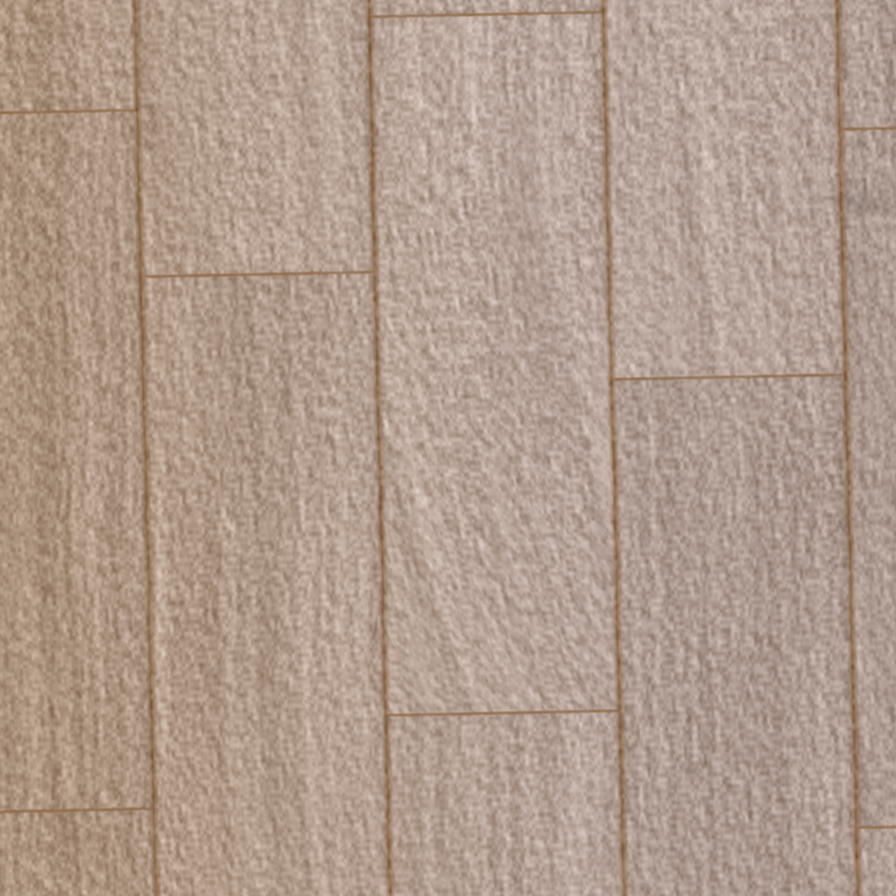
Write a WebGL 2 fragment shader that draws this texture.

```glsl
#version 300 es
precision highp float;
// Pale oak plank floor: slightly tilted columns of long boards with staggered
// end joints. Each board gets its own tone and grain; the grain is fine embossed
// noise over long streaks in bent board coordinates, with soft brown grooves.

uniform vec2 u_resolution;
out vec4 fragColor;

// Layout, in canvas units
const float BOARD_WIDTH = 0.2612;
const float BOARD_LENGTH = 0.780;
const float FIRST_SEAM = 0.1745;
const float COLUMN_TILT = 0.0240;
const float JOINT_TILT = 0.020;
const float SEAM_HALF_WIDTH = 0.0034;
const float JOINT_HALF_WIDTH = 0.0016;

// Per column: joint height, tone of even boards, tone of odd boards, grain bend
const vec4 COLUMNS[5] = vec4[5](
    vec4(0.094, -0.025, -0.020, 0.01),
    vec4(0.688,  0.008,  0.004, 0.03),
    vec4(0.193,  0.018,  0.010, 0.11),
    vec4(0.563,  0.012, -0.020, 0.02),
    vec4(0.057, -0.033, -0.026, 0.03));

// Small dark knots: position and radius
const vec3 KNOTS[3] = vec3[3](
    vec3(0.247, 0.251, 0.006), vec3(0.772, 0.140, 0.007), vec3(0.955, 0.775, 0.024));

// Colours
const vec3 WARM_WOOD = vec3(0.697, 0.601, 0.518);
const vec3 COOL_WOOD = vec3(0.714, 0.638, 0.600);
const vec3 GRAIN_TINT = vec3(0.94, 1.00, 1.06);
const vec3 GROOVE = vec3(0.590, 0.455, 0.325);
const vec3 GROOVE_CORE = vec3(0.485, 0.355, 0.240);
const vec3 JOINT_BROWN = vec3(0.575, 0.425, 0.290);

// Grain strengths
const float FLECK = 0.105;
const float FINE_FLECK = 0.120;
const float RAY = 0.050;
const float STREAK = 0.075;
const float CLOUD = 0.035;

float hash(vec2 p) {
    return fract(sin(dot(p, vec2(127.1, 311.7))) * 43758.5453);
}

float noise(vec2 p) {
    vec2 i = floor(p);
    vec2 f = fract(p);
    f = f * f * (3.0 - 2.0 * f);
    float low = mix(hash(i), hash(i + vec2(1, 0)), f.x);
    float high = mix(hash(i + vec2(0, 1)), hash(i + vec2(1, 1)), f.x);
    return mix(low, high, f.y);
}

// Noise centred on zero
float grainNoise(vec2 p) { return noise(p) - 0.5; }

// Raised flecks with a shaded side, free of broad blotches
float emboss(vec2 p) { return noise(p) - noise(p + vec2(0.9, 0.5)); }

// Soft coverage of a line at a given distance from its axis
float lineMask(float dist, float halfWidth, float soft) {
    return 1.0 - smoothstep(halfWidth - soft, halfWidth + soft, dist);
}

// Brightness change from the grain; along runs from 0 to 1 up the board
float woodGrain(vec2 p, float along, float bend, float seed) {
    float drop = 1.0 - along;
    float sway = 0.010 * grainNoise(vec2(p.y * 5.0, seed))
               + 0.003 * grainNoise(vec2(p.y * 22.0, seed + p.x * 14.0));
    vec2 g = vec2(p.x - bend * drop * drop + sway, p.y) + seed * 0.37;
    float streaks = grainNoise(g * vec2(125.0, 3.5)) + 0.7 * grainNoise(g * vec2(62.0, 1.8));
    float flecks = emboss(g * vec2(190.0, 95.0));
    float fine = grainNoise(g * vec2(310.0, 230.0) + 31.0);
    // Slanted rays cross the main grain in short dashes
    float rays = grainNoise(vec2(g.x * 70.0 + g.y * 50.0, g.y * 150.0 - g.x * 100.0));
    float clouds = grainNoise(g * vec2(9.0, 3.0));
    float roughness = 0.85 + 0.3 * noise(g * vec2(12.0, 4.0) + 7.0);
    return roughness * (FLECK * flecks + FINE_FLECK * fine + RAY * rays)
         + STREAK * streaks + CLOUD * clouds;
}

void main() {
    vec2 uv = gl_FragCoord.xy / u_resolution;
    float pixel = 1.0 / min(u_resolution.x, u_resolution.y);

    // Tilted floor coordinates and board lookup
    float wobble = 0.0016 * grainNoise(vec2(uv.y * 26.0, 3.0));
    vec2 p = vec2(uv.x + COLUMN_TILT * uv.y - FIRST_SEAM + wobble, uv.y - JOINT_TILT * uv.x);
    float column = floor(p.x / BOARD_WIDTH);
    vec4 board = COLUMNS[clamp(int(column) + 1, 0, 4)];
    float boardY = (p.y - board.x) / BOARD_LENGTH;
    float row = floor(boardY);
    float along = boardY - row;
    bool isOdd = mod(row, 2.0) > 0.5;
    float seed = floor(40.0 * hash(vec2(column, row) + 5.3));

    // Wood: warm to cool across the floor, then board tone and grain
    vec3 color = mix(WARM_WOOD, COOL_WOOD, smoothstep(0.0, 0.75, uv.x + 0.1 * uv.y));
    color += isOdd ? board.z : board.y;
    color += GRAIN_TINT * woodGrain(p, along, isOdd ? 0.02 : board.w, seed);
    for (int i = 0; i < 3; i++) {
        vec2 offset = (uv - KNOTS[i].xy) / KNOTS[i].z * vec2(0.8, 1.6);
        color *= 1.0 - 0.12 * exp(-dot(offset, offset));
    }

    // Distances to the nearest long seam and end joint
    float across = p.x - BOARD_WIDTH * floor(p.x / BOARD_WIDTH + 0.5);
    float seam = abs(across);
    float joint = min(along, 1.0 - along) * BOARD_LENGTH;

    // Worn edges, joints, then the wider seams with a dark core
    color += 0.025 * exp(-pow((across - 0.010) / 0.004, 2.0));
    color *= 1.0 - 0.06 * exp(-seam / 0.007) - 0.03 * exp(-joint / 0.004);
    float wear = 0.65 + 0.35 * noise(uv * 110.0);
    color = mix(color, JOINT_BROWN, wear * lineMask(joint, JOINT_HALF_WIDTH, 0.0010 + 0.5 * pixel));
    float core = lineMask(abs(across + 0.0008), 0.0012, 0.0014 + 0.5 * pixel);
    vec3 groove = mix(GROOVE, GROOVE_CORE, 0.75 * core);
    groove += 0.16 * grainNoise(uv * vec2(230.0, 180.0));
    color = mix(color, groove, wear * lineMask(seam, SEAM_HALF_WIDTH, 0.0026 + 0.5 * pixel));
    fragColor = vec4(clamp(color, 0.0, 1.0), 1.0);
}
```
